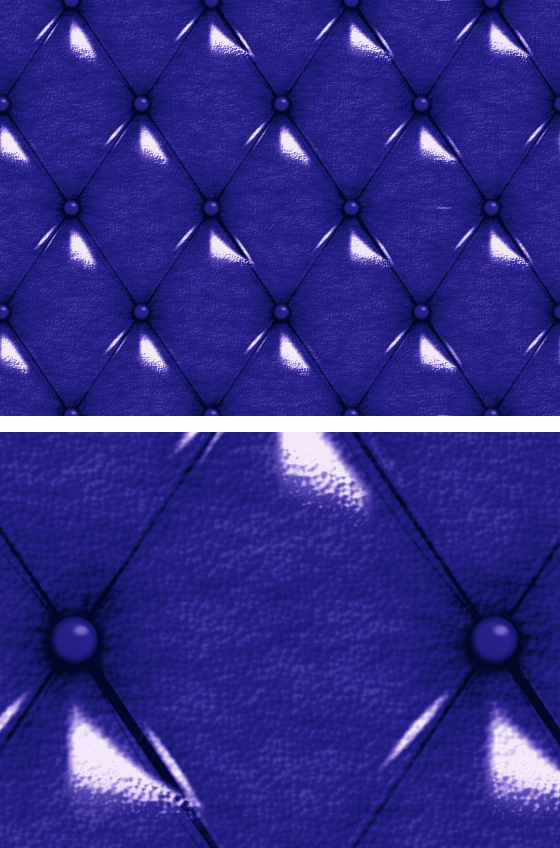
Top: the whole. Bottom: its middle third, enlarged.
This pattern is drawn by a WebGL 1 fragment shader. Its source:

```glsl
precision highp float;
// Button-tufted glossy violet leather: two staggered lattices of buttons, each
// dropping a V of seams, with sheen below every button. All relief is gathered
// in one tone value, roughened by wrapping cellular grain, then coloured by a ramp.
uniform vec2 u_resolution;

const vec2 REPEATS = vec2(4.0, 2.0);      // buttons across and down, per lattice
const float CELL_H = 1.49;                // cell height, in cell widths
const vec2 SEAM_DIR = vec2(0.557, 0.830); // outward, downward
const float SEAM_LEN = 0.897;
const float BUTTON_R = 0.056;
const float PI = 3.14159;

vec2 hash2(vec2 c) {
  vec3 v = fract(c.xyx * vec3(0.1031, 0.1030, 0.0973));
  v += dot(v, v.yzx + 33.33);
  return fract((v.xx + v.yz) * v.zy);
}

// Distance to the nearest scattered point; wraps after `period` cells.
float cellular(vec2 p, vec2 period) {
  vec2 cell = floor(p), f = fract(p);
  float nearest = 2.0;
  for (int j = -1; j <= 1; j++) {
    for (int i = -1; i <= 1; i++) {
      vec2 o = vec2(float(i), float(j));
      nearest = min(nearest, length(o + hash2(mod(cell + o, period)) - f));
    }
  }
  return nearest;
}

// Fine relief, sideways fibres and broad blotches.
float leatherGrain(vec2 uv) {
  vec2 fine = vec2(240.0, 200.0), fibre = vec2(46.0, 110.0), blotch = vec2(14.0, 26.0);
  float relief = cellular(uv * fine, fine) - cellular(uv * fine + vec2(0.45, -0.45), fine);
  return 0.14 * relief + 0.13 * (0.46 - cellular(uv * fibre, fibre))
    + 0.09 * (0.46 - cellular(uv * blotch, blotch));
}

// Soft-edged ellipse, 1 at its core.
float blob(vec2 p, vec2 size) {
  return smoothstep(1.0, 0.25, length(p / size));
}

float line(float dist, float halfWidth, float px) {
  return 1.0 - smoothstep(max(halfWidth - px, 0.0), halfWidth + px, abs(dist));
}

// Position relative to the nearest button of a lattice; z is its column.
vec3 toButton(vec2 p, vec2 origin) {
  vec2 q = p - origin;
  float column = floor(q.x + 0.5);
  return vec3(q.x - column, mod(q.y + 1.19, CELL_H) - 1.19, mod(column, REPEATS.x));
}

float pick(vec4 list, float index) {
  return dot(list, vec4(equal(vec4(0.0, 1.0, 2.0, 3.0), vec4(index))));
}

// x: signed distance outside the seam, y: distance along it.
vec2 seamSpace(vec2 q) {
  vec2 m = vec2(abs(q.x), -q.y);
  return vec2(m.x * SEAM_DIR.y - m.y * SEAM_DIR.x, dot(m, SEAM_DIR));
}

// Seams, creases and pleats pulled in by one button.
float addFolds(float tone, vec2 q, float breadth, float px) {
  vec2 s = seamSpace(q);
  float t = clamp(s.y / SEAM_LEN, 0.0, 1.0);
  float bow = sin(PI * t);
  float inside = step(0.0, s.y) * step(s.y, SEAM_LEN);
  float dist = length(vec2(s.x, s.y - t * SEAM_LEN));
  float r = length(q), angle = atan(q.y, q.x), right = step(0.0, q.x);

  tone -= 0.10 * exp(-dist / 0.06) + 0.19 * exp(-r * r / 0.026);
  float pleat = pow(0.5 + 0.5 * sin(10.0 * angle + 3.0 * sin(2.0 * angle)), 4.0);
  tone -= 0.15 * pleat * exp(-r / 0.11);
  float heavy = right * breadth * (1.0 - smoothstep(0.35, 0.9, t));
  tone += 0.07 * inside * bow * line(s.x - 0.016, 0.004, px);
  tone -= (0.05 + 0.06 * right) * inside * line(s.x + 0.032 * bow, 0.003, px);
  float depth = mix(0.32, 0.15 + 0.05 * right, bow) + 0.12 * heavy;
  return tone - inside * depth * line(s.x, 0.005 + 0.007 * heavy, px);
}

// Wet-looking sheen under one button, plus streaks along its seams.
float addSheen(float tone, vec2 q, float breadth, float grain, float px) {
  float drop = -q.y;
  float s = clamp((drop - 0.08) / 0.26, 0.0, 1.2);
  float rightEdge = mix(0.145 * s, 0.21 * s * s, breadth);
  float fall = drop - mix(0.55, 0.22, breadth) * q.x + 0.5 * grain;
  float sheen = smoothstep(-0.028, 0.006 + px, q.x) * smoothstep(0.10, 0.25, drop)
    * (1.0 - smoothstep(rightEdge - 0.03, rightEdge + 0.025, q.x))
    * (1.0 - smoothstep(0.28, 0.39, fall));
  tone += 0.14 * blob(q - vec2(0.06, -0.30), vec2(0.15, 0.16));

  vec2 m = seamSpace(q);
  float left = step(q.x, 0.0);
  float streaks = left * 0.85 * blob(m - vec2(0.037 + 0.12 * (m.y - 0.28), 0.28), vec2(0.020, 0.15));
  streaks += left * (1.0 - breadth) * 0.6 * blob(m - vec2(-0.012, 0.28), vec2(0.012, 0.13));
  streaks += (1.0 - left) * breadth * 0.85 * blob(m - vec2(0.027, 0.38), vec2(0.018, 0.15));
  return mix(tone, 1.06 + grain, clamp(sheen + streaks, 0.0, 1.0));
}

float addButton(float tone, vec2 q, float px) {
  float r = length(q);
  float socket = 1.0 - smoothstep(0.054, 0.092, length(q + vec2(0.0, 0.010)));
  tone = mix(tone, -0.02, 0.95 * socket);
  float dome = 0.38 + 1.3 * dot(q, vec2(0.5, 0.8)) - 0.25 * smoothstep(0.036, BUTTON_R, r);
  dome += 0.25 * blob(q - vec2(0.016, 0.023), vec2(0.026, 0.018));
  return mix(tone, dome, 1.0 - smoothstep(BUTTON_R - px, BUTTON_R + px, r));
}

vec3 leatherColour(float tone) {
  float k = clamp(tone, 0.0, 1.0) * 5.0;
  vec3 c = mix(vec3(0.01, 0.03, 0.16), vec3(0.08, 0.09, 0.41), min(k, 1.0));
  c = mix(c, vec3(0.16, 0.13, 0.55), clamp(k - 1.0, 0.0, 1.0));
  c = mix(c, vec3(0.37, 0.31, 0.71), clamp(k - 2.0, 0.0, 1.0));
  c = mix(c, vec3(0.67, 0.58, 0.89), clamp(k - 3.0, 0.0, 1.0));
  return mix(c, vec3(0.95, 0.91, 0.98), clamp(k - 4.0, 0.0, 1.0));
}

void main() {
  vec2 uv = gl_FragCoord.xy / u_resolution;
  vec2 p = uv * REPEATS * vec2(1.0, CELL_H);
  float px = REPEATS.x / u_resolution.x;
  vec3 a = toButton(p, vec2(0.51, 0.0)), b = toButton(p, vec2(0.01, 0.5 * CELL_H));
  float breadthA = pick(vec4(0.0, 1.0, 0.9, 0.8), a.z);
  float breadthB = pick(vec4(0.15, 0.1, 0.2, 0.6), b.z);

  float grain = leatherGrain(uv), tone = 0.385 + grain;
  tone = addFolds(addFolds(tone, a.xy, breadthA, px), b.xy, breadthB, px);
  tone = addSheen(tone, a.xy, breadthA, grain, px);
  tone = addSheen(tone, b.xy, breadthB, grain, px);
  // One stray glint beside the last column.
  tone += 0.3 * step(2.5, a.z) * blob(a.xy + vec2(0.34, 0.0), vec2(0.08, 0.012));
  tone = addButton(addButton(tone, a.xy, px), b.xy, px);
  gl_FragColor = vec4(leatherColour(tone), 1.0);
}
```
